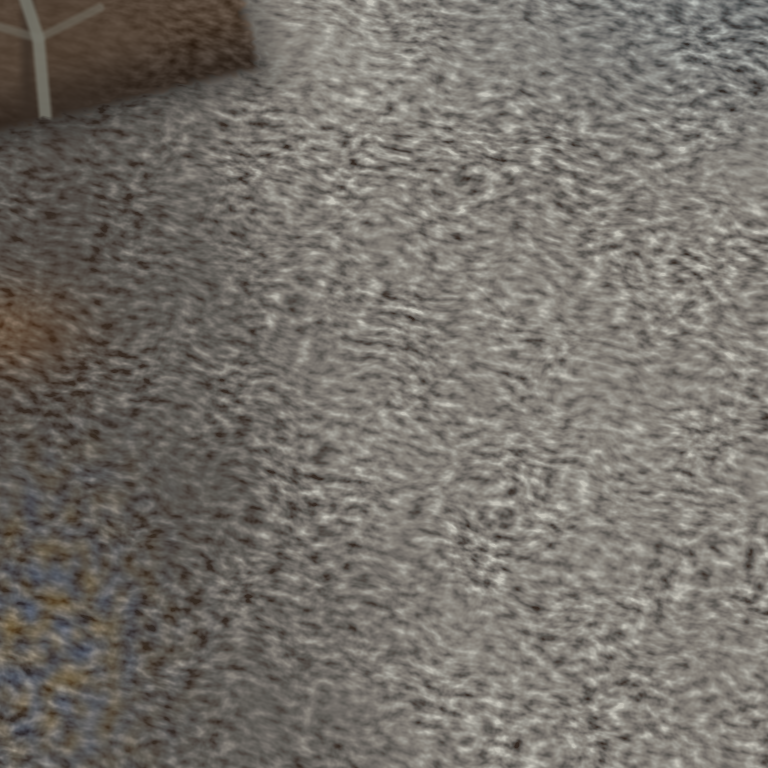
Reproduce this texture procedurally as a WebGL 1 fragment shader.

```glsl
precision highp float;
// Rough grey pavement in slanting light, with a dark brick corner at the upper left.
// Stretched, warped gradient noise makes the relief; a broad shadow and soft tints
// set a tone that is then looked up along a ramp of warm greys.

uniform vec2 u_resolution;

const vec3 UMBER     = vec3(0.21, 0.17, 0.14);
const vec3 DARK      = vec3(0.30, 0.27, 0.25);
const vec3 SLATE     = vec3(0.36, 0.35, 0.33);
const vec3 MID       = vec3(0.45, 0.43, 0.41);
const vec3 STONE     = vec3(0.53, 0.51, 0.48);
const vec3 PALE      = vec3(0.60, 0.59, 0.56);
const vec3 GLINT     = vec3(0.77, 0.76, 0.72);
const vec3 BRICK     = vec3(0.32, 0.26, 0.21);
const vec3 MORTAR    = vec3(0.47, 0.47, 0.43);
const vec3 RUST_TINT = vec3(0.06, 0.00, -0.05);
const vec3 SKY_TINT  = vec3(-0.025, 0.0, 0.02);

const vec2  GRAIN_FREQ   = vec2(44.0, 78.0); // bumps are wider than tall
const float GRAIN_TILT   = 0.24;             // streaks fall to the right
const float GRAIN_GAIN   = 3.3;
const float WARP         = 0.012;
const float PERSPECTIVE  = 0.16;             // finer grain towards the top
const float SHADOW_TONE  = 1.5;
const float LIT_TONE     = 3.95;

float hash(vec2 p) {
  return fract(sin(dot(p, vec2(127.1, 311.7))) * 43758.5453);
}

float cornerSlope(vec2 cell, vec2 offset) {
  float angle = 6.2832 * hash(cell);
  return dot(vec2(cos(angle), sin(angle)), offset);
}

// Gradient noise, roughly -0.7 to 0.7
float noise(vec2 p) {
  vec2 i = floor(p), f = fract(p);
  vec2 w = f * f * f * (f * (f * 6.0 - 15.0) + 10.0);
  vec2 e = vec2(1.0, 0.0);
  float low  = mix(cornerSlope(i, f), cornerSlope(i + e.xy, f - e.xy), w.x);
  float high = mix(cornerSlope(i + e.yx, f - e.yx), cornerSlope(i + e.xx, f - e.xx), w.x);
  return mix(low, high, w.y);
}

float segment(vec2 p, vec2 a, vec2 b) {
  vec2 ab = b - a;
  return length(p - a - ab * clamp(dot(p - a, ab) / dot(ab, ab), 0.0, 1.0));
}

// Soft round spot, 1 at its centre
float spot(vec2 p, vec2 centre, vec2 size) {
  vec2 d = (p - centre) / size;
  return exp(-dot(d, d));
}

// Piecewise ramp: each whole step of tone is one colour
vec3 ramp(float tone) {
  vec3 c = mix(UMBER, DARK, clamp(tone, 0.0, 1.0));
  c = mix(c, SLATE, clamp(tone - 1.0, 0.0, 1.0));
  c = mix(c, MID,   clamp(tone - 2.0, 0.0, 1.0));
  c = mix(c, STONE, clamp(tone - 3.0, 0.0, 1.0));
  c = mix(c, PALE,  clamp(tone - 4.0, 0.0, 1.0));
  return mix(c, GLINT, clamp((tone - 5.0) * 0.5, 0.0, 1.0));
}

float relief(vec2 p) {
  p.y += PERSPECTIVE * p.y * p.y;
  p += WARP * vec2(noise(p * 13.0 + 4.0), noise(p * 11.0 + 31.0));
  float c = cos(GRAIN_TILT), s = sin(GRAIN_TILT);
  vec2 q = vec2(c * p.x - s * p.y, s * p.x + c * p.y) * GRAIN_FREQ;
  return noise(q) + 0.5 * noise(q * 1.9 + 17.3) + 0.2 * noise(q * vec2(4.2, 3.1) + 5.7);
}

vec3 pavement(vec2 p, float grain) {
  float lit = smoothstep(0.08, 0.60, p.x + 0.2 * (p.y - 0.5) + 0.06 * noise(p * 5.0));
  float patchiness = 1.0 + 0.7 * noise(p * 7.0 + 9.0);
  float skyward = spot(p, vec2(1.0, 1.0), vec2(0.35, 0.16));
  float tone = mix(SHADOW_TONE, LIT_TONE, lit) + 0.5 * noise(p * 6.0 + 50.0);
  tone += 0.7 * spot(p, vec2(0.42, 0.93), vec2(0.14, 0.10)) - 0.6 * skyward;
  tone += 0.5 * spot(p, vec2(0.05, 0.05), vec2(0.30, 0.25));
  tone += GRAIN_GAIN * mix(0.7, 1.0, lit) * patchiness * (grain + 0.5 * grain * abs(grain));
  vec3 colour = ramp(tone) + SKY_TINT * skyward;
  colour += RUST_TINT * spot(p, vec2(0.0, 0.57), vec2(0.10, 0.06));
  // Faint blue and orange flecks in the lower left
  float fleck = noise(p * vec2(38.0, 30.0) + 70.0) * spot(p, vec2(0.06, 0.17), vec2(0.13, 0.19));
  return colour + fleck * vec3(0.12, 0.03, -0.14);
}

vec3 brickwork(vec2 p, float grain, float height) {
  float rough = smoothstep(0.08, 0.30, p.x);
  vec3 colour = mix(UMBER, BRICK, smoothstep(0.0, 0.09, height));
  colour += grain * mix(0.04, 0.14, rough) + 0.03 * noise(p * 22.0);
  float upright = min(segment(p, vec2(0.03, 1.01), vec2(0.05, 0.95)),
                      segment(p, vec2(0.05, 0.95), vec2(0.06, 0.84)));
  float seam = min(segment(p, vec2(0.05, 0.95), vec2(0.0, 0.965)),
                   segment(p, vec2(0.05, 0.95), vec2(0.13, 0.99)));
  colour = mix(colour, UMBER, 0.7 * (1.0 - smoothstep(0.0, 0.016, abs(p.x - 0.036))));
  colour = mix(colour, MORTAR, 0.45 * (1.0 - smoothstep(0.002, 0.009, seam)));
  return mix(colour, MORTAR, 0.85 * (1.0 - smoothstep(0.004, 0.012, upright)));
}

void main() {
  vec2 p = gl_FragCoord.xy / u_resolution;
  float grain = relief(p);

  // Brick corner: sloping foot and nearly upright right side, both slightly ragged
  float foot = p.y - 0.83 - 0.24 * p.x;
  float side = 0.315 + 0.25 * (1.0 - p.y) - p.x;
  float inside = min(foot, side) + 0.012 * grain;
  vec3 colour = pavement(p, grain);
  colour *= 1.0 - 0.22 * (1.0 - smoothstep(0.0, 0.05, -inside));
  colour = mix(colour, brickwork(p, grain, foot), smoothstep(-0.006, 0.008, inside));
  gl_FragColor = vec4(clamp(colour, 0.0, 1.0), 1.0);
}
```
